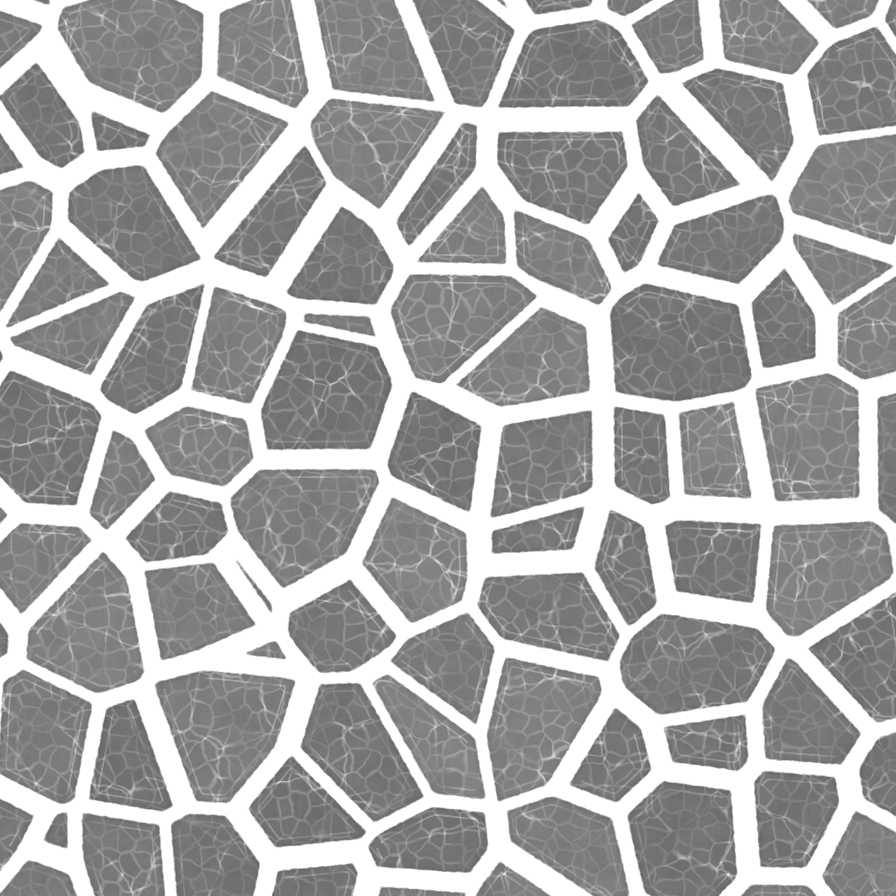
Reproduce this texture procedurally as a Shadertoy shader.

```glsl
// Irregular grey paving stones with pale crackle veins, set in white joints.

const float STONES = 9.0;          // stones across the canvas
const float SIZE_SPREAD = 0.42;    // how much stone sizes differ
const float GAP_MIN = 0.0048;      // narrowest half joint
const float GAP_SPREAD = 0.0095;   // extra half joint, by edge
const float CORNER = 0.0014;       // corner rounding
const float ROUGHNESS = 0.0009;    // edge wobble
const float SOFTNESS = 0.0013;     // edge blur
const float CRACKLE_SCALE = 50.0;
const float VEIN_SCALE = 13.0;
const float RIM_INSET = 0.0085;    // straight scratch along some edges
const vec3 JOINT = vec3(1.0);
const float STONE_DARK = 0.445;
const float STONE_LIGHT = 0.505;

vec2 hash2(vec2 p) {
    vec3 q = fract(p.xyx * vec3(0.1031, 0.1030, 0.0973));
    q += dot(q, q.yzx + 33.33);
    return fract((q.xx + q.yz) * q.zy);
}

// Layered sines, roughly -1 to 1
float waves(vec2 p) {
    float sum = 0.0, amp = 0.5;
    for (int i = 0; i < 4; i++) {
        sum += amp * sin(p.x + 1.7 * sin(p.y)) * cos(p.y + 1.3 * sin(p.x * 0.8));
        p = mat2(1.5, 1.1, -1.1, 1.5) * p + 2.3;
        amp *= 0.6;
    }
    return sum;
}

// Site offset from the point, and its weight
vec3 stoneSite(vec2 cell, vec2 p) {
    float weight = hash2(cell + 71.0).x - 0.5;
    return vec3(cell + 0.03 + 0.94 * hash2(cell + 5.0) - p, SIZE_SPREAD * weight);
}

// Distance inside the stone, hash of the nearest edge, cell of the stone
vec4 stones(vec2 uv) {
    vec2 p = uv * STONES, base = floor(p), home = base;
    vec3 site = vec3(0.0);
    float best = 1e3;
    for (int j = -2; j <= 2; j++)
    for (int i = -2; i <= 2; i++) {
        vec2 cell = base + vec2(i, j);
        vec3 s = stoneSite(cell, p);
        float power = dot(s.xy, s.xy) - s.z;
        if (power < best) { best = power; site = s; home = cell; }
    }
    float sum = 0.0, nearest = 1e3, edge = 0.0;
    for (int j = -3; j <= 3; j++)
    for (int i = -3; i <= 3; i++) {
        vec2 cell = base + vec2(i, j);
        if (cell == home) continue;
        vec3 s = stoneSite(cell, p);
        float power = dot(s.xy, s.xy) - s.z;
        float h = hash2(cell + home + 131.0).x;
        float d = (power - best) / (2.0 * length(s.xy - site.xy) * STONES);
        d -= GAP_MIN + GAP_SPREAD * h;
        sum += exp(-d / CORNER);
        if (d < nearest) { nearest = d; edge = fract(h * 17.0); }
    }
    return vec4(-CORNER * log(max(sum, 1e-30)), edge, home);
}

// Cellular network: distance to the cell border, cell hash
vec2 network(vec2 p) {
    vec2 base = floor(p), home = base, site = vec2(0.0);
    float best = 1e3, border = 1e3;
    for (int j = -1; j <= 1; j++)
    for (int i = -1; i <= 1; i++) {
        vec2 cell = base + vec2(i, j);
        vec2 s = cell + 0.06 + 0.88 * hash2(cell) - p;
        if (dot(s, s) < best) { best = dot(s, s); site = s; home = cell; }
    }
    for (int j = -2; j <= 2; j++)
    for (int i = -2; i <= 2; i++) {
        vec2 cell = base + vec2(i, j);
        if (cell == home) continue;
        vec2 s = cell + 0.06 + 0.88 * hash2(cell) - p;
        border = min(border, dot(0.5 * (s + site), normalize(s - site)));
    }
    return vec2(border, hash2(home + 19.0).x);
}

void mainImage(out vec4 fragColor, in vec2 fragCoord) {
    vec2 uv = fragCoord / iResolution.y;
    vec4 stone = stones(uv);
    vec2 stoneHash = hash2(stone.zw + 43.0);
    float edge = stone.x + ROUGHNESS * waves(uv * 230.0);
    float mask = smoothstep(-SOFTNESS, SOFTNESS, edge);

    // Each stone gets its own patch of the crackle pattern
    vec2 q = uv + 3.0 * stoneHash;
    vec2 warp = vec2(waves(q * 45.0), waves(q.yx * 45.0 + 9.0));
    vec2 crackle = network((q + 0.006 * warp) * CRACKLE_SCALE);
    vec2 vein = network((q + 0.007 * warp) * VEIN_SCALE);
    float patches = smoothstep(-0.45, 0.5, waves(q * 30.0 + 4.0));

    // Stone body: tone by stone, by crackle cell, and fine mottling
    float tone = mix(STONE_DARK, STONE_LIGHT, stoneHash.y);
    tone += 0.022 * (crackle.y - 0.5) + 0.02 * waves(q * 75.0) + 0.012 * waves(q * 420.0);
    tone -= 0.035 * (1.0 - smoothstep(0.0, 0.006, edge));

    // Faint crackle, brighter where it follows a main vein
    float crackLine = 1.0 - smoothstep(0.01, 0.12, crackle.x);
    float nearVein = 1.0 - smoothstep(0.0, 0.13, vein.x);
    float veinLine = 1.0 - smoothstep(0.003, 0.03, vein.x);
    tone += crackLine * (0.045 + 0.06 * patches + 0.10 * nearVein * patches);
    tone += veinLine * (0.03 + 0.11 * patches);

    // Straight scratch beside some edges
    float rim = 1.0 - smoothstep(0.0004, 0.0016, abs(stone.x - RIM_INSET));
    tone += 0.15 * rim * step(0.45, stone.y) * (0.3 + 0.7 * patches);

    fragColor = vec4(mix(JOINT, vec3(tone), mask), 1.0);
}
```
